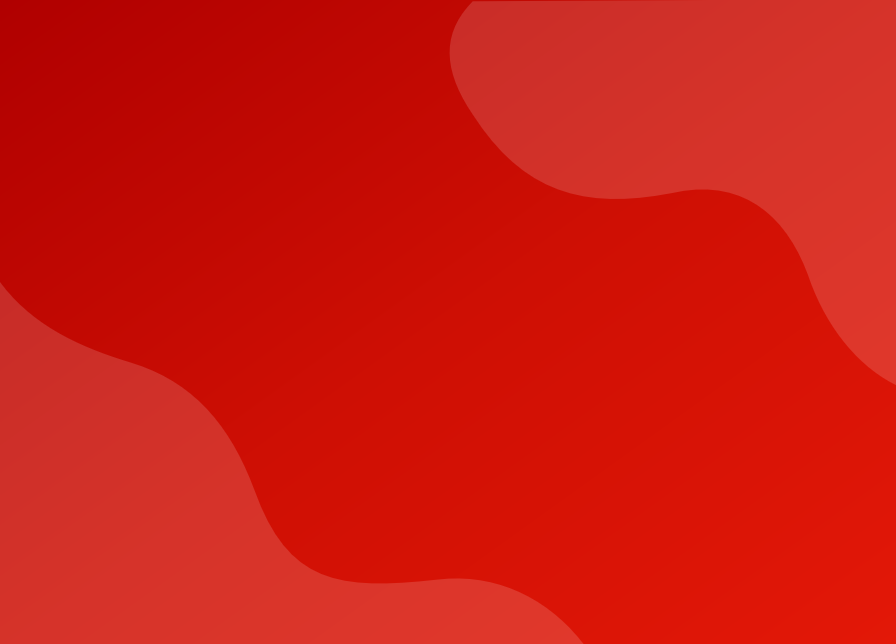
This background is drawn by a Shadertoy shader. Its source:

```glsl
// Red diagonal gradient with two translucent wavy shapes in opposite corners.
// Each shape is a chain of cubic curves, flattened to short segments and
// closed outside the canvas; its signed distance gives a smooth edge.

#define ASPECT 1.391          // canvas width when its height is 1
#define VEIL 0.15             // opacity of the pale shapes
#define STEPS 16              // segments per curve
#define DARK_RED vec3(0.690, 0.000, 0.000)
#define MID_RED vec3(0.808, 0.058, 0.015)
#define BRIGHT_RED vec3(0.890, 0.094, 0.030)

const int CURVES = 4;

vec2 cubicPoint(vec2 a, vec2 b, vec2 c, vec2 d, float t) {
    float s = 1.0 - t;
    return s * s * s * a + 3.0 * s * s * t * b + 3.0 * s * t * t * c + t * t * t * d;
}

// Adds one outline segment: x keeps the squared distance, y the inside sign.
void addSegment(vec2 p, vec2 a, vec2 b, inout vec2 field) {
    vec2 edge = b - a;
    vec2 toP = p - a;
    vec2 offset = toP - edge * clamp(dot(toP, edge) / dot(edge, edge), 0.0, 1.0);
    field.x = min(field.x, dot(offset, offset));
    if ((a.y > p.y) != (b.y > p.y)) {
        float crossingX = a.x + edge.x * (p.y - a.y) / edge.y;
        if (p.x < crossingX) field.y = -field.y;
    }
}

// Signed distance to the shape, negative inside.
float waveShape(vec2 p, vec2 control[13], vec2 corner) {
    vec2 field = vec2(1e3, 1.0);
    vec2 previous = control[0];
    for (int i = 0; i < CURVES; i++) {
        int k = 3 * i;
        for (int j = 1; j <= STEPS; j++) {
            vec2 next = cubicPoint(control[k], control[k + 1], control[k + 2],
                                   control[k + 3], float(j) / float(STEPS));
            addSegment(p, previous, next, field);
            previous = next;
        }
    }
    addSegment(p, previous, corner, field);
    addSegment(p, corner, control[0], field);
    return field.y * sqrt(field.x);
}

float coverage(float dist, float pixel) {
    return clamp(0.5 - dist / pixel, 0.0, 1.0);
}

// Three-stop ramp from the top left to the bottom right.
vec3 redRamp(float t) {
    return t < 0.5 ? mix(DARK_RED, MID_RED, 2.0 * t)
                   : mix(MID_RED, BRIGHT_RED, 2.0 * t - 1.0);
}

void mainImage(out vec4 fragColor, in vec2 fragCoord) {
    vec2 uv = fragCoord / iResolution.xy;
    vec2 p = uv * vec2(ASPECT, 1.0);
    float pixel = 1.0 / iResolution.y;

    // Lower left wave
    vec2 lowerWave[13] = vec2[13](
        vec2(0.000, 0.562), vec2(0.051, 0.493), vec2(0.127, 0.460),
        vec2(0.203, 0.437), vec2(0.299, 0.408), vec2(0.357, 0.341),
        vec2(0.395, 0.239), vec2(0.447, 0.094), vec2(0.525, 0.083),
        vec2(0.679, 0.100), vec2(0.770, 0.111), vec2(0.851, 0.071),
        vec2(0.906, 0.000));

    // Upper right wave
    vec2 upperWave[13] = vec2[13](
        vec2(0.734, 0.998), vec2(0.685, 0.949), vec2(0.687, 0.891),
        vec2(0.734, 0.822), vec2(0.812, 0.701), vec2(0.906, 0.674),
        vec2(1.042, 0.700), vec2(1.150, 0.725), vec2(1.219, 0.668),
        vec2(1.254, 0.574), vec2(1.281, 0.493), vec2(1.332, 0.431),
        vec2(1.391, 0.402));

    float lower = coverage(waveShape(p, lowerWave, vec2(-0.08, -0.08)), pixel);
    float upper = coverage(waveShape(p, upperWave, vec2(1.47, 1.002)), pixel);

    // Gradient under a white veil
    vec3 color = redRamp(0.5 * (uv.x + 1.0 - uv.y));
    color = mix(color, vec3(1.0), VEIL * max(lower, upper));
    fragColor = vec4(color, 1.0);
}
```
